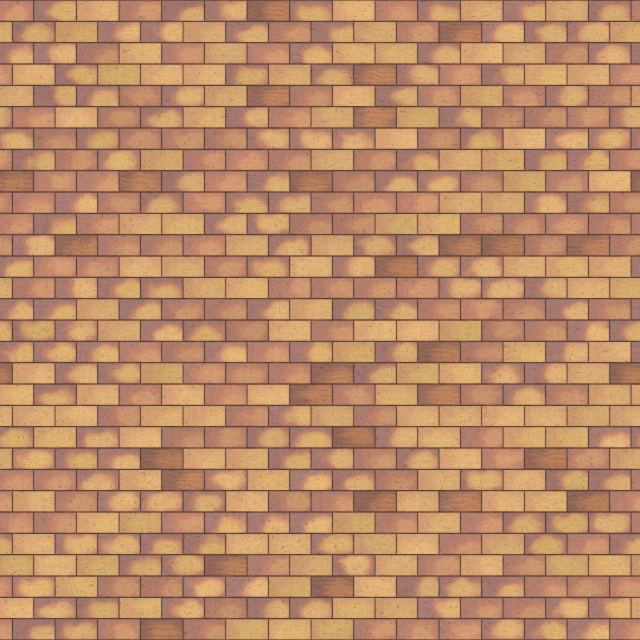
This texture is drawn by a WebGL 2 fragment shader. Its source:

```glsl
#version 300 es
precision highp float;

uniform vec2 u_resolution;
out vec4 fragColor;

float hash(vec2 p) {
    return fract(sin(dot(p, vec2(127.1, 311.7))) * 43758.5453);
}

float noise(vec2 p) {
    vec2 i = floor(p), f = fract(p);
    f = f * f * (3.0 - 2.0 * f);
    return mix(mix(hash(i), hash(i + vec2(1, 0)), f.x),
               mix(hash(i + vec2(0, 1)), hash(i + vec2(1, 1)), f.x), f.y);
}

// Firing colours, from pale gold to scorched mauve
vec3 firedClay(float burn) {
    vec3 clay = mix(vec3(0.86, 0.68, 0.46), vec3(0.81, 0.60, 0.44), smoothstep(0.0, 0.4, burn));
    clay = mix(clay, vec3(0.73, 0.50, 0.41), smoothstep(0.35, 0.65, burn));
    return mix(clay, vec3(0.64, 0.47, 0.43), smoothstep(0.65, 1.0, burn));
}

vec3 brickColour(vec2 id, vec2 p, vec2 uv) {
    float kind = hash(id + 3.7);
    float streak = noise(uv * vec2(75.0, 400.0) + 9.0 * hash(id));
    float grain = noise(uv * 330.0);
    float cloud = noise(p * vec2(4.0, 2.5) + 40.0 * hash(id + 8.1));

    // Golden patch low on the right, scorched towards the upper left
    vec2 glow = vec2(mix(0.55, 0.85, hash(id + 1.3)), mix(0.2, 0.5, hash(id + 5.9)));
    float reach = length((p - glow) * vec2(1.0, 0.75)) + 0.2 * (cloud - 0.5);
    float scorch = smoothstep(0.15, 0.65, reach);

    float burn = 0.02 + 1.08 * scorch;
    if (kind < 0.31) burn = 0.02 + 0.3 * scorch;
    else if (kind > 0.66) burn = 0.42 + 0.42 * scorch;
    burn += 0.18 * (streak - 0.5);

    vec3 colour = firedClay(burn);
    float ochre = step(0.6, hash(id + 6.2)) * (1.0 - smoothstep(0.0, 0.6, burn));
    colour -= vec3(0.01, 0.0, 0.025) * ochre;

    // Occasional dark brick with faint wavy grain
    if (kind > 0.925) {
        float wave = sin(p.y * 28.0 + 6.0 * cloud + 3.0 * p.x);
        colour = mix(vec3(0.73, 0.50, 0.36), vec3(0.58, 0.41, 0.35), scorch);
        colour *= 0.99 + 0.05 * wave * noise(p * vec2(5.0, 4.0) + id);
    }

    // Fine grain and small shallow pits
    colour *= 0.945 + 0.06 * streak + 0.07 * grain;
    float pits = smoothstep(0.78, 0.98, noise(uv * vec2(350.0, 390.0) + 17.0));
    colour *= 1.0 - 0.14 * pits;
    return colour * mix(0.96, 1.03, hash(id + 2.4));
}

void main() {
    vec2 uv = gl_FragCoord.xy / u_resolution;
    vec2 pixel = 1.0 / u_resolution;

    // Running bond: 15 bricks across, 30 courses
    vec2 grid = uv * vec2(15.0, 30.0);
    grid.x -= 0.29 + 0.5 * mod(floor(grid.y), 2.0);
    vec2 id = floor(grid);
    id.x = mod(id.x, 15.0);
    vec2 p = fract(grid);

    vec3 colour = brickColour(id, p, uv);

    // Softly darkened rims, then thin dark joints
    vec2 edge = min(p, 1.0 - p) / vec2(15.0, 30.0);
    float rim = min(edge.x, edge.y);
    colour *= mix(0.88, 1.0, smoothstep(0.0005, 0.003, rim));

    vec2 halfJoint = vec2(0.0006, 0.0008) * (0.85 + 0.3 * noise(uv * 90.0));
    vec2 face = smoothstep(-0.6 * pixel, 0.6 * pixel, edge - halfJoint);
    vec3 mortar = vec3(0.34, 0.26, 0.21) * (0.85 + 0.3 * noise(uv * 200.0));
    colour = mix(mortar, colour, face.x * face.y);

    fragColor = vec4(colour, 1.0);
}
```
